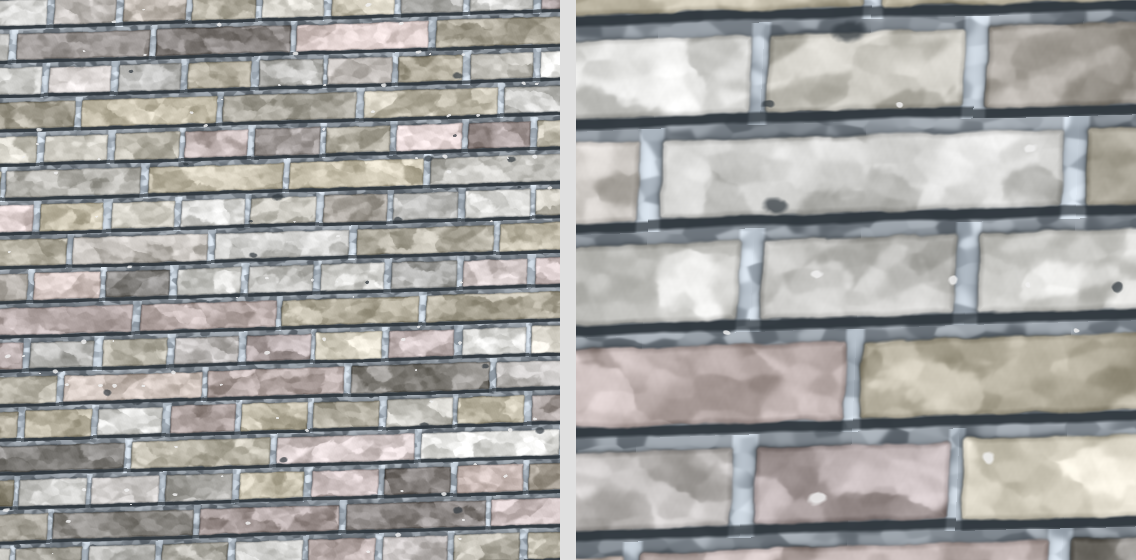
Left: the whole. Right: its middle third, enlarged.
Reproduce this texture procedurally as a Shadertoy shader.

```glsl
// Weathered grey brick wall: rows of headers alternate with rows of stretchers,
// seen at a slight tilt. Each brick is a ragged box distance with its own tint,
// smeared by smooth cellular noise; joints hold pale mortar and a cast shadow.

const float ROW_HEIGHT = 0.0613;
const float ROW_TILT = 0.031;
const vec3 ASH = vec3(0.80, 0.80, 0.79);
const vec3 BEIGE = vec3(0.73, 0.705, 0.635);
const vec3 ROSE = vec3(0.76, 0.70, 0.70);
const vec3 SOOT = vec3(0.47, 0.46, 0.45);
const vec3 BED_MORTAR = vec3(0.52, 0.55, 0.58);
const vec3 PALE_MORTAR = vec3(0.74, 0.78, 0.82);
const vec3 SHADOW = vec3(0.19, 0.22, 0.245);

float hash(vec2 p) {
    vec3 q = fract(p.xyx * 0.1031);
    q += dot(q, q.yzx + 33.33);
    return fract((q.x + q.y) * q.z);
}

// Layered sines, roughly -1 to 1
float waves(vec2 p) {
    float sum = 0.0, amp = 0.5;
    for (int i = 0; i < 4; i++) {
        sum += amp * sin(p.x + 1.7 * sin(p.y)) * cos(p.y * 0.8 + float(i));
        p = mat2(1.2, 1.4, -1.4, 1.2) * p + 2.3;
        amp *= 0.6;
    }
    return sum;
}

// Cellular noise: blended random tones around scattered sites, 0 to 1
float patches(vec2 p, float sharpness) {
    float sum = 0.0, total = 0.0;
    for (int y = -1; y <= 1; y++)
    for (int x = -1; x <= 1; x++) {
        vec2 cell = floor(p) + vec2(x, y);
        vec2 away = cell + vec2(hash(cell), hash(cell + 57.0)) - p;
        float weight = exp(-sharpness * dot(away, away));
        sum += weight * hash(cell + 113.0);
        total += weight;
    }
    return sum / total;
}

// Sparse round flecks, at most one per cell
float flecks(vec2 p, float density, float radius) {
    vec2 cell = floor(p);
    vec2 site = 0.3 + 0.4 * vec2(hash(cell + 7.0), hash(cell + 19.0));
    float size = radius * (0.5 + hash(cell + 31.0));
    float dist = length((fract(p) - site) * vec2(0.8, 1.2));
    return step(hash(cell), density) * (1.0 - smoothstep(size * 0.5, size, dist));
}

float boxDistance(vec2 p, vec2 halfSize, float corner) {
    vec2 q = abs(p) - halfSize + corner;
    return length(max(q, 0.0)) + min(max(q.x, q.y), 0.0) - corner;
}

vec3 brickColor(vec2 uv, vec2 id) {
    vec3 color = mix(ASH, BEIGE, smoothstep(0.25, 1.0, hash(id + 3.0)));
    color = mix(color, ROSE, 0.8 * smoothstep(0.65, 0.9, hash(id + 11.0)));
    color *= 0.85 + 0.27 * hash(id + 23.0);
    color = mix(color, SOOT, 0.75 * step(0.93, hash(id + 41.0)));

    // Slanted smears, broad clouds and fine grain
    float slant = mix(-0.7, 0.9, hash(id + 5.0));
    vec2 smear = vec2(uv.x + slant * uv.y, uv.y) * vec2(30.0, 38.0) + id * 3.7;
    smear += 0.25 * waves(uv * 70.0);
    float tone = 0.24 * (patches(smear, 14.0) - 0.5);
    tone += 0.14 * (patches(uv * vec2(65.0, 95.0) + id, 7.0) - 0.5);
    tone += 0.025 * waves(uv * 210.0);
    return color + tone * vec3(1.0, 1.0, 1.04);
}

void mainImage(out vec4 fragColor, in vec2 fragCoord) {
    vec2 uv = fragCoord / iResolution.y;
    float soft = max(1.0 / iResolution.y, 0.0012);

    // Rows climb to the right; even rows are headers, odd rows stretchers
    float drop = 1.0 - uv.y + ROW_TILT * uv.x + 0.0072 + 0.0009 * waves(uv * 13.0);
    float rowPos = drop / ROW_HEIGHT;
    float row = floor(rowPos);
    float span = 1.0 + mod(row, 2.0);
    float shift = (span - 1.0) * (mod(row, 4.0) < 2.0 ? 1.5 : 0.5);

    // Columns spread gently toward the bottom
    float pitch = 0.1243 + 0.0062 * drop;
    float along = ((uv.x - 0.091 + 0.068 * drop) / pitch - shift) / span;
    vec2 id = vec2(floor(along), row);
    vec2 local = vec2((fract(along) - 0.5) * span * pitch, (0.5 - fract(rowPos)) * ROW_HEIGHT);

    // Ragged brick outline
    vec2 jitter = vec2(hash(id + 61.0), hash(id + 73.0)) - 0.5;
    vec2 halfSize = vec2(span * pitch * 0.5 - 0.0062, 0.0236) + jitter * vec2(0.003, 0.0018);
    vec2 offset = vec2(hash(id + 83.0) - 0.5, 0.0) * 0.004;
    float dist = boxDistance(local - offset, halfSize, 0.0022);
    dist += 0.0009 * waves(uv * 95.0) + 0.0014 * (patches(uv * 60.0, 8.0) - 0.5);

    // Mortar: pale in upright joints, greyer in beds, dark at brick edges
    float upright = smoothstep(-0.002, 0.001, abs(local.x - offset.x) - halfSize.x);
    vec3 color = mix(BED_MORTAR, PALE_MORTAR, upright * 0.9);
    color += 0.34 * (patches(uv * vec2(75.0, 110.0), 9.0) - 0.5);
    float sideShade = local.x > 0.0 ? 0.35 : 0.7;
    color = mix(color, SHADOW, sideShade * exp(-max(dist, 0.0) / 0.0016));

    // Shadow cast beneath each row
    float depth = -local.y - halfSize.y + 0.0008 * waves(uv * 60.0);
    float shade = smoothstep(-0.001, 0.0012, depth) * (1.0 - smoothstep(0.0048, 0.0078, depth));
    color = mix(color, SHADOW, shade * mix(0.95, 0.75, upright));

    // Brick face, dimmed slightly at its rim
    vec3 face = brickColor(uv, id) - 0.13 * smoothstep(-0.004, 0.0, dist);
    color = mix(color, face, 1.0 - smoothstep(-soft, soft, dist));

    // Dark pits and white lime specks
    vec2 rough = uv + 0.002 * waves(uv * 120.0);
    color = mix(color, SHADOW, 0.7 * flecks(rough * 19.0, 0.08, 0.13));
    color = mix(color, vec3(0.94), 0.85 * flecks(rough * 37.0 + 9.0, 0.06, 0.14));
    fragColor = vec4(clamp(color, 0.0, 1.0), 1.0);
}
```
